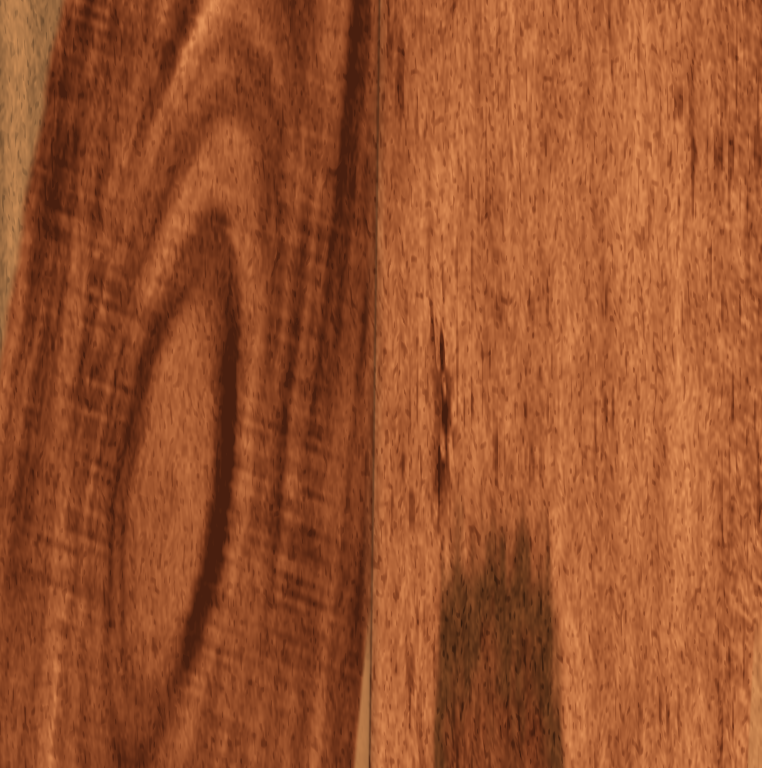
A Shadertoy shader for this texture:

```glsl
// Two joined hardwood boards: banded cathedral grain on the left, plain pored grain on the right.
#define SEAM_X 0.484
#define SEAM_LEAN 0.013
#define EYE_CENTER vec2(0.225, 0.35)
#define EYE_LEAN 0.14
#define BAND_FREQ 46.0
#define BAND_CONTRAST 1.55
#define FIBRE_FREQ 270.0
#define FIBRE_DEPTH 0.21
#define PORE_DEPTH 0.22
#define HEART_SIZE vec2(0.088, 0.34)
#define SAPWOOD vec3(0.70, 0.48, 0.29)
#define SMOKE vec3(0.33, 0.19, 0.09)

float hash(vec2 p) {
    return fract(sin(dot(p, vec2(127.1, 311.7))) * 43758.5453);
}

float noise(vec2 p) {
    vec2 i = floor(p), f = fract(p);
    f = f * f * (3.0 - 2.0 * f);
    return mix(mix(hash(i), hash(i + vec2(1, 0)), f.x),
               mix(hash(i + vec2(0, 1)), hash(i + vec2(1, 1)), f.x), f.y);
}

float fbm(vec2 p) {
    float sum = 0.0, amp = 0.53;
    for (int i = 0; i < 4; i++) {
        sum += amp * noise(p);
        p = p * 2.03 + 17.3;
        amp *= 0.5;
    }
    return sum;
}

float bell(float x, float width) {
    return exp(-x * x / (width * width));
}

// Wood colour from dark brown (0) to pale orange (1)
vec3 woodColor(float t) {
    t = clamp(t, 0.0, 1.15);
    return vec3(0.27, 0.115, 0.055) + t * vec3(0.57, 0.25, 0.10) + t * t * vec3(0.0, 0.16, 0.16);
}

// Fine fibres and short dark pores shared by both boards, bent to hide the lattice
float fineGrain(vec2 uv) {
    uv.x += 0.006 * noise(uv * vec2(9.0, 16.0)) + 0.03 * uv.y;
    uv.y += 0.02 * noise(uv * vec2(90.0, 3.0));
    float fibre = noise(uv * vec2(FIBRE_FREQ, 50.0)) + noise(uv * vec2(FIBRE_FREQ * 1.4, 130.0)) - 1.0;
    float pore = smoothstep(0.66, 0.95, noise(uv * vec2(FIBRE_FREQ * 1.2, 85.0) + 40.0));
    return FIBRE_DEPTH * fibre - PORE_DEPTH * (pore - 0.1);
}

vec3 leftBoard(vec2 uv, float toSeam) {
    // Stretched rings around a leaning eye, roughened by cross ripples
    vec2 p = uv - EYE_CENTER;
    p.x -= EYE_LEAN * p.y + 0.04 * (fbm(uv * vec2(4.0, 4.0)) - 0.5);
    float ripple = noise(uv * vec2(24.0, 100.0) + vec2(0.0, uv.x * 40.0)) - 0.5;
    float ring = length(vec2(p.x, p.y * 0.2)) + 0.003 * ripple;
    float drift = uv.y * 1.8 + p.x * 9.0;

    // Curved growth bands blended with straight streaks toward the seam
    float bands = 0.50 * noise(vec2(ring * BAND_FREQ, drift))
                + 0.32 * noise(vec2(ring * BAND_FREQ * 2.1, drift * 1.4 + 9.0))
                + 0.18 * noise(vec2(ring * BAND_FREQ * 4.5, drift * 2.0 + 23.0)) - 0.5;
    float slant = uv.x - 0.1 * uv.y + 0.012 * fbm(uv * vec2(6.0, 4.0));
    float streaks = 0.6 * noise(vec2(slant * 48.0, uv.y * 2.2)) + 0.4 * noise(vec2(slant * 115.0, uv.y * 3.0)) - 0.5;
    bands = mix(bands, streaks, 0.75 * smoothstep(0.05, 0.13, p.x) + 0.35 * smoothstep(0.05, 0.15, -p.x));
    float leftSide = 1.0 - smoothstep(-0.1, 0.06, p.x);
    float low = 1.0 - smoothstep(0.0, 0.4, uv.y);
    float t = 0.36 + 0.09 * leftSide + 0.13 * low;
    t += bands * BAND_CONTRAST * mix(0.75, 1.1, leftSide) * (1.0 - 0.3 * low);
    t -= 0.10 * smoothstep(0.32, 0.46, uv.x);
    t += 0.3 * (fbm(uv * vec2(7.0, 5.0) + 5.0) - 0.5);

    // Pale eye and the heavy dark band on its right
    float eye = 1.0 - smoothstep(0.032, 0.052, ring);
    t = mix(t, 0.66 + 0.4 * bands, eye * 0.9);
    float reach = smoothstep(0.08, 0.18, uv.y) * (1.0 - smoothstep(0.5, 0.68, uv.y));
    t -= 0.4 * bell(ring - 0.065, 0.014) * smoothstep(0.0, 0.04, p.x) * reach;

    t += 0.34 * ripple * smoothstep(0.04, 0.09, ring) * noise(uv * vec2(15.0, 4.0));
    t += fineGrain(uv) * 0.75;
    vec3 color = woodColor(max(t, 0.03));

    // Sapwood corner and worn edge strip beside the seam
    float sapEdge = 0.08 - 0.17 * (1.0 - uv.y) + 0.012 * (fbm(uv * vec2(5.0, 12.0)) - 0.5);
    vec3 sap = SAPWOOD * (0.93 + 0.7 * fineGrain(uv) + 0.25 * (noise(uv * vec2(70.0, 4.0)) - 0.5));
    color = mix(color, sap, 1.0 - smoothstep(-0.006, 0.008, uv.x - sapEdge));
    float strip = 1.0 - smoothstep(0.005, 0.014, -toSeam);
    color = mix(color, woodColor(0.56 + fineGrain(uv)), strip * 0.65);
    float sliver = 1.0 - smoothstep(-0.003, 0.003, -toSeam - 0.019 * (1.0 - uv.y / 0.24));
    return mix(color, SAPWOOD * 1.08, sliver * (1.0 - smoothstep(0.12, 0.24, uv.y)) * 0.8);
}

vec3 rightBoard(vec2 uv) {
    // Broad tone, long streaks and scattered dark pore lines
    float t = 0.79 + 0.3 * (fbm(uv * vec2(7.0, 2.0) + 3.0) - 0.5);
    t += 0.17 * (noise(uv * vec2(45.0, 2.5)) - 0.5) + 0.16 * (noise(uv * vec2(110.0, 7.0)) - 0.5);
    t += 0.12 * smoothstep(0.75, 1.0, uv.x) * (1.0 - uv.y) - 0.09 * smoothstep(0.6, 1.0, uv.y);
    float lines = smoothstep(0.66, 0.95, noise(uv * vec2(210.0, 15.0) + 8.0));
    t -= 0.32 * lines * smoothstep(0.4, 0.65, fbm(uv * vec2(9.0, 4.0) + 31.0));

    // Wavy cluster of open pores
    float path = uv.x - 0.578 - 0.008 * sin(uv.y * 17.0);
    float extent = smoothstep(0.25, 0.42, uv.y) * (1.0 - smoothstep(0.62, 0.74, uv.y));
    float openPores = smoothstep(0.35, 0.65, noise(uv * vec2(170.0, 24.0) + vec2(uv.y * 8.0, 3.0)));
    t -= 0.62 * bell(path, 0.013) * extent * openPores;

    // Slanted ripple figure at the outer edge
    float figure = noise(vec2(uv.x * 110.0, uv.y * 105.0 + uv.x * 90.0)) - 0.5;
    t += 0.3 * figure * smoothstep(0.9, 0.98, uv.x);
    t += fineGrain(uv);

    // Smoky arched heart at the bottom, feathered along the fibres
    vec2 q = (uv - vec2(0.652, 0.0)) / HEART_SIZE;
    float arch = q.y * q.y + pow(abs(q.x), 4.0);
    arch += 0.4 * (noise(uv * vec2(60.0, 7.0)) - 0.5) + 0.35 * (noise(uv * vec2(150.0, 18.0)) - 0.5);
    arch += 0.8 * (fbm(uv * 8.0) - 0.5);
    float heart = 1.0 - smoothstep(0.2, 1.5, arch);
    float rim = bell(arch - 0.55, 0.4);
    vec3 color = woodColor(t - 0.42 * heart);
    color = mix(color, SMOKE * (1.0 + 1.6 * fineGrain(uv)), 0.85 * rim * heart);

    float edge = smoothstep(-0.002, 0.002, uv.x - 0.981 - 0.05 * uv.y);
    return mix(color, SAPWOOD * 1.12, 0.6 * edge * (1.0 - smoothstep(0.1, 0.22, uv.y)));
}

void mainImage(out vec4 fragColor, in vec2 fragCoord) {
    vec2 uv = fragCoord / iResolution.xy;
    float toSeam = uv.x - SEAM_X - SEAM_LEAN * uv.y;
    vec3 color = mix(leftBoard(uv, toSeam), rightBoard(uv), smoothstep(-0.001, 0.001, toSeam));

    // Dark joint with a soft shadow
    color *= 1.0 - 0.3 * bell(toSeam - 0.001, 0.0015) - 0.12 * bell(toSeam - 0.003, 0.007);
    fragColor = vec4(color, 1.0);
}
```
